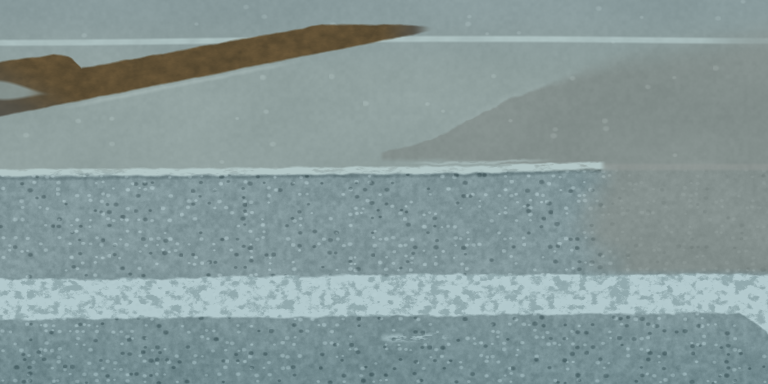
A Shadertoy shader for this texture:

```glsl
// Worn road markings on grey asphalt, with a damp patch and a streak of brown soil
float hash(vec2 p) {
    vec3 q = fract(p.xyx * vec3(0.1031, 0.1030, 0.0973));
    q += dot(q, q.yzx + 33.33);
    return fract((q.x + q.y) * q.z);
}

float noise(vec2 p) {
    vec2 i = floor(p), f = fract(p);
    f = f * f * (3.0 - 2.0 * f);
    return mix(mix(hash(i), hash(i + vec2(1, 0)), f.x),
               mix(hash(i + vec2(0, 1)), hash(i + 1.0), f.x), f.y);
}

float fbm(vec2 p) {
    float sum = 0.0, gain = 0.5;
    for (int i = 0; i < 4; i++) {
        sum += gain * noise(p);
        p = mat2(1.6, 1.2, -1.2, 1.6) * p + 7.3;
        gain *= 0.5;
    }
    return sum / 0.9375;
}

// Soft coverage of the strip between two heights
float strip(float y, float low, float high, float blur) {
    return smoothstep(low - blur, low + blur, y) * (1.0 - smoothstep(high - blur, high + blur, y));
}

// Round pebbles scattered one per cell, kept where the hash passes the density
float pebbles(vec2 p, float scale, float density) {
    vec2 cell = floor(p * scale), local = fract(p * scale);
    vec2 centre = 0.3 + 0.4 * vec2(hash(cell + 3.7), hash(cell + 19.1));
    float radius = 0.16 + 0.2 * hash(cell + 41.0);
    float d = length((local - centre) * vec2(0.8, 1.0));
    return step(hash(cell), density) * (1.0 - smoothstep(radius * 0.4, radius + 0.1, d));
}

void mainImage(out vec4 fragColor, in vec2 fragCoord) {
    vec2 p = fragCoord / iResolution.y;
    float x = p.x, y = p.y;
    float blur = max(0.004, 0.8 / iResolution.y);
    float cloud = fbm(p * vec2(4.0, 7.0));
    float grain = fbm(p * 85.0);
    float wobble = fbm(p * vec2(28.0, 40.0)) - 0.5;

    // Smooth upper lane, coarse lower lane
    float seam = 0.553 + 0.008 * smoothstep(0.6, 1.6, x);
    float coarse = 1.0 - smoothstep(seam - 0.012, seam + 0.004, y);
    vec3 smoothLane = mix(vec3(0.565, 0.628, 0.622), vec3(0.535, 0.605, 0.612), smoothstep(0.78, 1.0, y));
    vec3 coarseLane = mix(vec3(0.455, 0.55, 0.568), vec3(0.505, 0.588, 0.603), smoothstep(0.0, 0.35, y));
    vec3 col = mix(smoothLane, coarseLane, coarse);

    // Damp patch: pointed tip on the left, diffuse edge in the coarse lane
    float t = x - 0.99;
    float dampTop = 0.605 + 0.19 * t + 0.075 * smoothstep(0.08, 0.38, t)
                  + 0.04 * smoothstep(0.3, 0.65, t) + wobble * 0.012;
    float dampBlur = 0.004 + 0.055 * smoothstep(0.35, 0.8, t);
    float damp = 1.0 - smoothstep(dampTop - dampBlur, dampTop + dampBlur, y);
    damp *= smoothstep(-0.004, 0.012, t) * smoothstep(0.575, 0.592, y + wobble * 0.008 + 0.02 * smoothstep(0.1, 0.6, t));
    float dampLow = smoothstep(1.46, 1.62, x + (cloud - 0.5) * 0.25) * strip(y, 0.29, 0.585, 0.014);
    float wet = max(damp, dampLow);
    col = mix(col, vec3(0.515, 0.558, 0.548), wet * 0.9);
    col += 0.015 * smoothstep(1.05, 1.3, x) * strip(y, dampTop, dampTop + 0.012, 0.008) * (1.0 - smoothstep(1.3, 1.5, x));

    // Clouding, grain and pebbles
    float rough = coarse * (1.0 - 0.75 * dampLow);
    col += (cloud - 0.5) * 0.05 + (grain - 0.5) * mix(0.035, 0.13, rough);
    col += rough * (0.11 * pebbles(p, 62.0, 0.2) - 0.13 * pebbles(p + 5.3, 54.0, 0.13));
    col += 0.05 * pebbles(p + 2.1, 45.0, 0.02) * (1.0 - coarse);

    // Thin top marking, fading on the right
    vec3 paint = vec3(0.71, 0.79, 0.79);
    float topMid = 0.888 + 0.01 * smoothstep(0.0, 1.1, x) - 0.005 * smoothstep(1.3, 2.0, x);
    float topLine = strip(y, topMid - 0.007, topMid + 0.008, blur);
    col = mix(col, paint, topLine * (0.9 - 0.6 * smoothstep(1.8, 1.96, x)) * (0.8 + 0.4 * wobble));

    // Ragged middle marking with a dark lower rim
    float midY = 0.551 + 0.006 * smoothstep(0.2, 1.0, x) + 0.013 * smoothstep(1.15, 1.57, x) + wobble * 0.009;
    float midEnd = 1.0 - smoothstep(1.56, 1.58, x);
    float worn = smoothstep(0.22, 0.5, fbm(p * vec2(35.0, 90.0)));
    col -= 0.09 * midEnd * strip(y, midY - 0.018, midY - 0.011, 0.005);
    col = mix(col, paint, midEnd * strip(y, midY - 0.009, midY + 0.009, blur) * mix(0.45, 0.95, worn));
    col = mix(col, paint, 0.5 * worn * strip(x, 1.1, 1.4, 0.06) * strip(y, midY + 0.014, midY + 0.021, blur));
    col += vec3(0.03, 0.02, 0.02) * (1.0 - midEnd) * strip(y, 0.557, 0.573, 0.005);

    // Broad chipped marking, widening downward at the right edge
    float broadLow = 0.167 + 0.01 * x - 0.72 * max(x - 1.925, 0.0) + wobble * 0.012;
    float broadHigh = 0.271 + 0.014 * smoothstep(0.0, 1.2, x) + wobble * 0.014;
    float broad = strip(y, broadLow, broadHigh, blur);
    float chips = smoothstep(0.28, 0.58, fbm(p * vec2(62.0, 80.0) + 11.0));
    col = mix(col, mix(vec3(0.575, 0.67, 0.685), vec3(0.72, 0.81, 0.825), chips), broad * 0.92);

    // Faint scuffs beneath the broad marking
    float scuff = strip(x, 1.0, 1.16, 0.02) * strip(y, 0.112, 0.13, 0.008);
    col += 0.16 * scuff * smoothstep(0.48, 0.65, fbm(p * vec2(30.0, 90.0)));

    // Soil streak, split by a pale gap at the left edge
    float soilLow = 0.697 + 0.198 * x + wobble * 0.004;
    float hump = 0.858 - 0.13 * abs(x - 0.14) - 0.06 * smoothstep(0.17, 0.26, x);
    float soilHigh = max(min(0.784 + 0.181 * x, 0.936 - 0.08 * max(x - 1.04, 0.0)), hump) + wobble * 0.006;
    float soil = strip(y, soilLow, soilHigh, blur) * (1.0 - smoothstep(1.07, 1.13, x));
    float gapMid = 0.765 - 0.08 * x;
    float gapHalf = 0.024 * (1.0 - smoothstep(0.0, 0.14, x));
    float gap = strip(y, gapMid - gapHalf, gapMid + gapHalf, 0.006) * (1.0 - smoothstep(0.06, 0.15, x));
    vec3 earth = mix(vec3(0.31, 0.265, 0.18), vec3(0.43, 0.355, 0.235), fbm(p * vec2(45.0, 65.0)));
    float shade = 1.0 - smoothstep(0.0, 0.24, x + (y - soilLow) * 1.2);
    earth = mix(earth, vec3(0.31, 0.32, 0.31), max(shade, smoothstep(0.98, 1.1, x)) * 0.75);
    col = mix(col, earth, soil * (1.0 - 0.85 * gap));
    col += 0.05 * strip(y, soilLow - 0.015, soilLow - 0.006, 0.005) * strip(x, 0.2, 0.75, 0.1);

    fragColor = vec4(clamp(col, 0.0, 1.0), 1.0);
}
```
